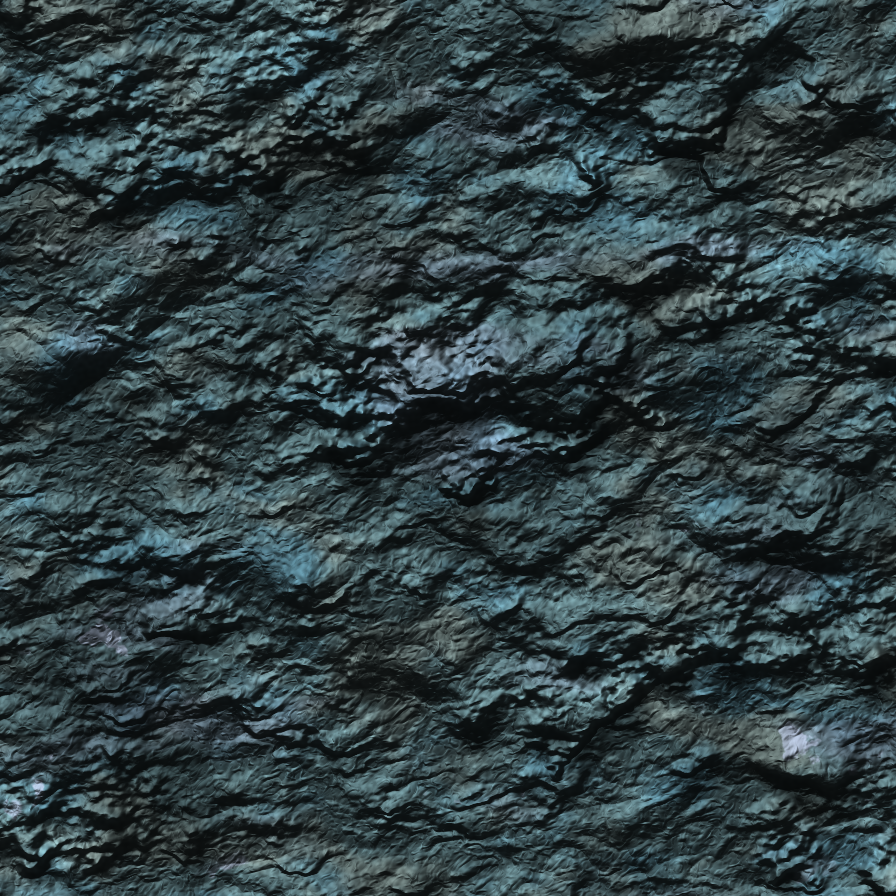
A WebGL 1 fragment shader for this texture:

```glsl
precision highp float;
uniform vec2 u_resolution;

vec2 hash2(vec2 p) {
  vec3 q = fract(p.xyx * vec3(0.1031, 0.1030, 0.0973));
  q += dot(q, q.yzx + 33.33);
  return 2.0 * fract((q.xx + q.yz) * q.zy) - 1.0;
}

// Gradient noise, roughly 0 to 1
float noise(vec2 p) {
  vec2 i = floor(p), f = p - i, u = f * f * f * (f * (f * 6.0 - 15.0) + 10.0);
  vec2 r = vec2(1.0, 0.0);
  float low = mix(dot(hash2(i), f), dot(hash2(i + r), f - r), u.x);
  float high = mix(dot(hash2(i + r.yx), f - r.yx), dot(hash2(i + 1.0), f - 1.0), u.x);
  return 0.5 + 0.9 * mix(low, high, u.y);
}

float fbm(vec2 p) {
  float sum = 0.0, amp = 0.53;
  for (int i = 0; i < 4; i++) {
    sum += amp * noise(p);
    p = mat2(1.6, 1.2, -1.2, 1.6) * p + 17.3;
    amp *= 0.5;
  }
  return sum;
}

// Short, crumbling shelves that jut out at the foot and slope back above
float ledges(vec2 p, float jag) {
  float sum = 0.0, freq = 3.5;
  for (int i = 0; i < 3; i++) {
    vec2 q = p * freq * vec2(0.55, 1.0) + float(i) * 23.7;
    float t = q.y + 1.3 * noise(q * vec2(1.1, 0.4)) + 0.5 * jag;
    float layer = floor(t), s = t - layer;
    float strength = noise(vec2(q.x * 1.6, layer * 7.37)) + 1.1 * jag;
    strength = smoothstep(0.4, 0.85, strength);
    sum += strength * smoothstep(0.0, 0.34 - 0.2 * strength, s) * (1.0 - s) / freq;
    freq *= 2.2;
  }
  return sum;
}

// Lumps leaning downward, from boulders to fine grain
float roughness(vec2 p) {
  float sum = 0.0, amp = 0.05;
  p *= vec2(3.4, 5.8);
  for (int i = 0; i < 6; i++) {
    float n = noise(p + vec2(0.0, 0.6 * noise(p)));
    sum += amp * mix(n, abs(2.0 * n - 1.0), 0.45);
    p = mat2(2.15, 0.3, -0.3, 1.95) * p + 11.9;
    amp *= 0.51;
  }
  return sum;
}

float height(vec2 p) {
  p.y -= 0.08 * p.x;
  float jag = fbm(p * vec2(12.0, 15.0)) - 0.5;
  return 0.14 * ledges(p + vec2(0.05, 0.06) * jag, jag) + roughness(p + 0.025 * jag);
}

void main() {
  vec2 p = gl_FragCoord.xy / u_resolution.y + 3.0;

  // Surface normal and light from above, slightly left
  float e = 0.0014;
  float h = height(p);
  vec2 slope = vec2(height(p + vec2(e, 0.0)), height(p + vec2(0.0, e))) - h;
  vec3 normal = normalize(vec3(-slope / e, 1.0));
  float light = max(dot(normal, normalize(vec3(-0.26, 0.76, 0.6))), 0.0);

  // Soft shadow under overhangs
  float blocked = 0.0;
  for (int i = 1; i <= 5; i++) {
    float d = 0.008 * float(i);
    blocked = max(blocked, height(p + vec2(-0.3, 0.94) * d) - h - 0.5 * d);
  }
  float shadow = exp(-50.0 * blocked);

  // Mottled mineral tints
  float blue = smoothstep(0.48, 0.68, fbm(p * vec2(8.0, 12.0)));
  float olive = smoothstep(0.48, 0.66, fbm(p * vec2(6.0, 9.0) + 31.0));
  float violet = smoothstep(0.56, 0.72, fbm(p * vec2(3.0, 8.0) + 57.0));
  vec3 stone = vec3(0.35, 0.46, 0.48);
  stone = mix(stone, vec3(0.28, 0.46, 0.54), 0.6 * blue);
  stone = mix(stone, vec3(0.43, 0.45, 0.42), 0.6 * olive);
  stone = mix(stone, vec3(0.42, 0.46, 0.54), 0.5 * violet);
  stone *= 0.5 + fbm(p * vec2(4.0, 6.0) + 83.0);
  stone *= 0.75 + 0.5 * noise(p * 150.0);

  // Sparse pale crystals in the lower half
  float crystal = noise(p * vec2(13.0, 16.0) + 5.0) + 0.6 * (fbm(p * 40.0) - 0.5);
  crystal = smoothstep(0.76, 0.83, crystal) * smoothstep(0.45, 0.6, noise(p * 5.0));
  crystal *= 1.0 - smoothstep(3.4, 3.5, p.y);
  stone = mix(stone, vec3(0.68, 0.72, 0.82), 0.8 * crystal);

  vec3 color = stone * (0.1 + 1.1 * pow(light, 2.2)) * mix(0.3, 1.0, shadow);
  gl_FragColor = vec4(color + vec3(0.014, 0.022, 0.023), 1.0);
}
```
